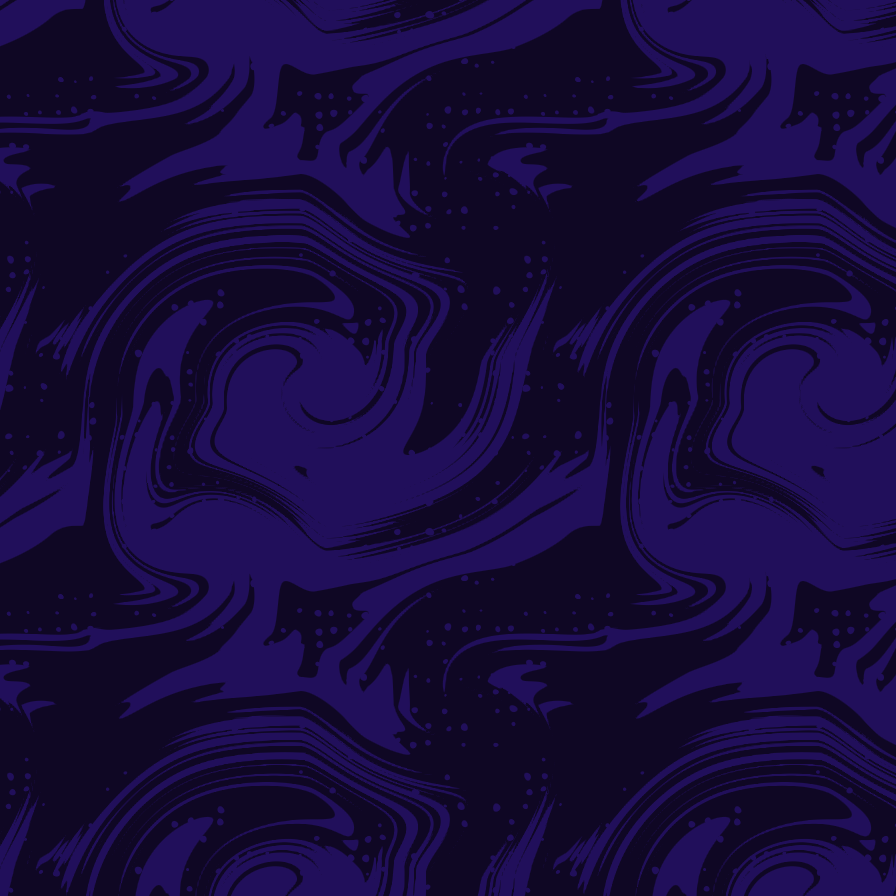
Reproduce this pattern procedurally as a Shadertoy shader.

```glsl
// Marbled ink: a repeating tile of dark and violet streaks wound into a large spiral.
// Periodic noise stretched along a diagonal is sampled through twisting vortices,
// weighted by soft pools of ink, then flecked with small clustered drops.

const float TILE_SIZE = 0.577;
const vec2 SPIRAL_CENTRE = vec2(0.345, 0.577);
const vec3 INK_DARK = vec3(0.057, 0.027, 0.140);
const vec3 INK_VIOLET = vec3(0.131, 0.060, 0.357);
const float DROP_CELLS = 32.0;

// Pools of ink: centre, radius, weight (negative is dark).
const int POOL_COUNT = 10;
const vec4 POOLS[POOL_COUNT] = vec4[](
    vec4(-0.47, -0.05, 0.11, -0.6), vec4(-0.53, 0.24, 0.16, -0.7),
    vec4(-0.40, 0.42, 0.13, -0.6), vec4(0.04, -0.45, 0.07, -0.5),
    vec4(0.01, -0.32, 0.09, 0.6), vec4(-0.09, 0.42, 0.09, 0.5),
    vec4(0.14, 0.36, 0.07, 0.5), vec4(-0.53, 0.08, 0.08, 0.5),
    vec4(0.00, 0.00, 0.12, 0.4), vec4(0.10, -0.20, 0.13, 0.3));

float hash(vec2 p) {
    vec3 h = fract(vec3(p.xyx) * 0.1031);
    h += dot(h, h.yzx + 33.33);
    return fract((h.x + h.y) * h.z);
}

mat2 rotation(float angle) {
    float c = cos(angle), s = sin(angle);
    return mat2(c, s, -s, c);
}

// Shortest offset on the repeating tile.
vec2 wrapped(vec2 d) {
    return fract(d + 0.5) - 0.5;
}

// Value noise that repeats every unit, with freq cells per unit.
float periodicNoise(vec2 p, vec2 freq, float seed) {
    p *= freq;
    vec2 cell = floor(p), f = p - cell;
    vec2 a = mod(cell, freq) + seed;
    vec2 b = mod(cell + 1.0, freq) + seed;
    f = f * f * f * (f * (f * 6.0 - 15.0) + 10.0);
    return mix(mix(hash(a), hash(vec2(b.x, a.y)), f.x),
               mix(hash(vec2(a.x, b.y)), hash(b), f.x), f.y);
}

// Rotates the surroundings of a centre, fading to nothing at the radius.
vec2 twist(vec2 p, vec2 centre, float radius, float angle) {
    vec2 d = wrapped(p - centre);
    float fade = pow(max(1.0 - length(d) / radius, 0.0), 1.6);
    return p + rotation(angle * fade) * d - d;
}

// Maps tile space to streak space: x runs along the streaks, y across.
vec2 flow(vec2 p) {
    p += 0.012 * sin(6.28318 * (2.0 * p.yx + vec2(0.1, 0.4)));
    p = twist(p, vec2(0.29, 0.35), 0.32, -2.0);
    p = twist(p, vec2(-0.23, -0.31), 0.27, -2.1);
    p = twist(p, vec2(0.0), 0.5, 6.8);
    return vec2(p.x, 2.0 * p.y - p.x);
}

// Layers of streaks from broad to fine, centred on zero.
float streaks(vec2 s) {
    return 0.70 * (periodicNoise(s, vec2(2.0, 5.0), 11.0) - 0.5)
         + 1.00 * (periodicNoise(s, vec2(3.0, 13.0), 47.0) - 0.5)
         + 0.85 * (periodicNoise(s, vec2(4.0, 27.0), 83.0) - 0.5);
}

float poolBias(vec2 p) {
    float bias = 0.04;
    for (int i = 0; i < POOL_COUNT; i++) {
        vec2 d = rotation(-0.46) * wrapped(p - POOLS[i].xy);
        d *= vec2(0.75, 1.3) / POOLS[i].z;
        bias += POOLS[i].w * exp(-dot(d, d));
    }
    return bias;
}

// Coverage of small uneven drops, gathered along some of the streaks.
float drops(vec2 p, float pixel) {
    vec2 cell = floor(p * DROP_CELLS);
    vec2 id = mod(cell, DROP_CELLS);
    vec2 jitter = vec2(hash(id + 5.0), hash(id + 71.0)) - 0.5;
    vec2 d = p * DROP_CELLS - cell - 0.5 - 0.36 * jitter;
    d = rotation(6.28318 * hash(id + 131.0)) * d;
    d.x *= mix(0.75, 1.3, hash(id + 19.0));
    d.y += 0.8 * d.x * d.x;
    float radius = mix(0.08, 0.23, hash(id + 37.0));
    float cluster = periodicNoise(flow((id + 0.5) / DROP_CELLS), vec2(3.0, 8.0), 29.0);
    float present = step(0.62, cluster) * step(0.4, hash(id + 97.0));
    float edge = (length(d) - radius) / (pixel * DROP_CELLS);
    return present * clamp(0.5 - edge, 0.0, 1.0);
}

void mainImage(out vec4 fragColor, in vec2 fragCoord) {
    vec2 p = (fragCoord / iResolution.y - SPIRAL_CENTRE) / TILE_SIZE;
    float pixel = 1.0 / (iResolution.y * TILE_SIZE);

    // Streaks, thresholded with an edge about one pixel wide.
    float ink = streaks(flow(p)) + poolBias(p);
    float violet = clamp(0.5 + ink / max(fwidth(ink), 1e-4), 0.0, 1.0);

    // Drops bridge the dark lines and speckle the dark pools.
    violet = max(violet, drops(p, pixel));
    fragColor = vec4(mix(INK_DARK, INK_VIOLET, violet), 1.0);
}
```
